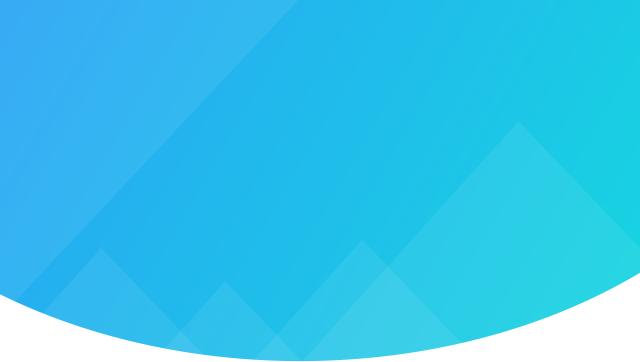
Give the GLSL for this background, as a WebGL 2 fragment shader.

```glsl
#version 300 es
precision highp float;

uniform vec2 u_resolution;
out vec4 fragColor;

const vec3 BLUE = vec3(0.16, 0.645, 0.96);
const vec3 CYAN = vec3(0.09, 0.83, 0.88);
const vec3 WHITE = vec3(1.0);
const float VEIL = 0.07;

// Peaks of the translucent mountains, in canvas widths
const vec2 PEAKS[4] = vec2[4](
    vec2(0.158, 0.178), vec2(0.352, 0.126),
    vec2(0.566, 0.191), vec2(0.810, 0.376));

// Antialiased coverage of a signed distance, negative inside
float coverage(float dist, float pixel) {
    return clamp(0.5 - dist / pixel, 0.0, 1.0);
}

// Signed distance to a line through a point, positive along the normal
float lineDistance(vec2 p, vec2 point, vec2 normal) {
    return dot(p - point, normalize(normal));
}

// Endless wedge below a peak; spread is the run per unit of drop on each side
float mountainDistance(vec2 p, vec2 peak, vec2 spread) {
    float left = lineDistance(p, peak, vec2(-1.0, spread.x));
    float right = lineDistance(p, peak, vec2(1.0, spread.y));
    return max(left, right);
}

// First-order distance to an ellipse
float ellipseDistance(vec2 p, vec2 center, vec2 radii) {
    vec2 q = (p - center) / radii;
    float len = max(length(q), 0.001);
    return (len - 1.0) * len / max(length(q / radii), 0.001);
}

void main() {
    float pixel = 1.0 / u_resolution.x;
    vec2 p = gl_FragCoord.xy * pixel;
    float height = u_resolution.y * pixel;

    // Diagonal sky gradient
    float blend = dot(vec2(p.x, height - p.y), vec2(0.79, 0.457));
    vec3 color = mix(BLUE, CYAN, clamp(blend, 0.0, 1.0));

    // Pale band across the upper left corner
    float band = lineDistance(p, vec2(0.466, height), vec2(1.0, -0.94));
    color = mix(color, WHITE, VEIL * coverage(band, pixel));

    // Overlapping mountains
    for (int i = 0; i < 4; i++) {
        float mountain = mountainDistance(p, PEAKS[i], vec2(0.90, 0.96));
        color = mix(color, WHITE, VEIL * coverage(mountain, pixel));
    }

    // White area under the curved lower edge
    float curve = ellipseDistance(p, vec2(0.469, 0.603), vec2(0.833, 0.6016));
    float below = coverage(-curve, pixel) * step(p.y, 0.4);
    color = mix(color, WHITE, below);

    fragColor = vec4(color, 1.0);
}
```
